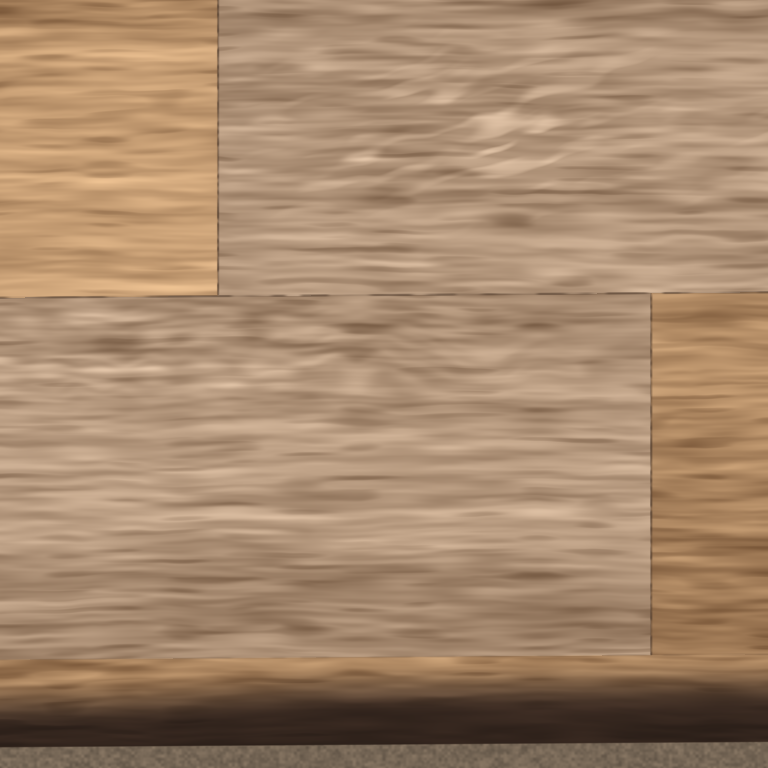
Write a WebGL 1 fragment shader that draws this texture.

```glsl
precision highp float;
// Oak floor boards in staggered rows, ending in a shaded step nosing above carpet.
uniform vec2 u_resolution;

const float TILT = 0.007;            // rise of the rows across the canvas
const float CARPET_TOP = 0.027;
const float FLOOR_START = 0.141;
const float ROW_HEIGHT = 0.4714;
const float BOARD_LENGTH = 1.45;
const float FIRST_JOINT = 0.848;
const float ROW_STAGGER = 0.564;
const float SEAM_HALF_WIDTH = 0.0011;
const float BAND_CONTRAST = 0.55;
const float STREAK_CONTRAST = 0.85;
const float FIBRE_CONTRAST = 0.42;
const float PORE_DEPTH = 0.30;
const float FLECK_CONTRAST = 0.65;

const vec3 WOOD_DARK = vec3(0.53, 0.42, 0.325);
const vec3 WOOD_LIGHT = vec3(0.83, 0.715, 0.605);
const vec3 GOLDEN_TINT = vec3(1.03, 0.965, 0.85);
const vec3 SEAM_COLOR = vec3(0.33, 0.25, 0.19);
const vec3 SHADOW_COLOR = vec3(0.20, 0.145, 0.115);
const vec3 CARPET_COLOR = vec3(0.46, 0.40, 0.335);

float hash(vec2 p) {
  vec3 q = fract(vec3(p.xyx) * 0.1031);
  q += dot(q, q.yzx + 33.33);
  return fract((q.x + q.y) * q.z);
}

float noise(vec2 p) {
  vec2 i = floor(p);
  vec2 f = fract(p);
  f = f * f * (3.0 - 2.0 * f);
  return mix(mix(hash(i), hash(i + vec2(1.0, 0.0)), f.x),
             mix(hash(i + vec2(0.0, 1.0)), hash(i + 1.0), f.x), f.y);
}

// Three octaves, centred on zero
float fbm(vec2 p) {
  float sum = 0.0;
  float amplitude = 0.57;
  for (int i = 0; i < 3; i++) {
    sum += amplitude * (noise(p) - 0.5);
    p = p * 2.03 + 17.7;
    amplitude *= 0.5;
  }
  return sum;
}

float patchMask(vec2 p, vec2 center, vec2 size) {
  vec2 d = (p - center) / size;
  return exp(-dot(d, d));
}

// Grain brightness, about 0.5 on average
float grain(vec2 p, float seed) {
  vec2 q = p + seed * vec2(13.7, 7.3) + 20.0;
  q.y += 0.020 * fbm(q * vec2(3.0, 6.0)) + 0.004 * fbm(q * vec2(16.0, 24.0));
  float tone = 0.53 + BAND_CONTRAST * fbm(q * vec2(1.3, 10.0));
  tone += STREAK_CONTRAST * fbm(q * vec2(5.0, 72.0));
  tone += FIBRE_CONTRAST * (noise(q * vec2(17.0, 165.0)) - 0.5);
  return tone - PORE_DEPTH * smoothstep(0.62, 0.95, noise(q * vec2(13.0, 125.0) + 31.0));
}

// Curved pale flecks in the upper row and short ripples in the lower one
float flecks(vec2 p) {
  vec2 q = p + 0.045 * vec2(0.0, fbm(p * vec2(8.0, 9.0)));
  float sweep = noise(vec2(q.x * 17.0, (q.y - 0.22 * q.x) * 95.0) + 40.0);
  float ripple = noise(q * vec2(30.0, 125.0) + 70.0);
  float cathedral = patchMask(p, vec2(0.62, 0.83), vec2(0.30, 0.085));
  float rippled = patchMask(p, vec2(0.28, 0.545), vec2(0.42, 0.065));
  return cathedral * (smoothstep(0.5, 0.95, sweep) - 0.2)
       + rippled * (ripple - 0.5);
}

float lineMask(float d, float pixel) {
  return 1.0 - smoothstep(SEAM_HALF_WIDTH - 0.5 * pixel, SEAM_HALF_WIDTH + pixel, abs(d));
}

void main() {
  vec2 uv = gl_FragCoord.xy / u_resolution;
  vec2 pixel = 1.0 / u_resolution;
  vec2 p = vec2(uv.x, uv.y - TILT * uv.x);

  // Board layout
  float rowPosition = (p.y - FLOOR_START) / ROW_HEIGHT;
  float row = max(floor(rowPosition), 0.0);
  float v = rowPosition - row;
  float along = (p.x - FIRST_JOINT + ROW_STAGGER * row) / BOARD_LENGTH;
  float board = floor(along);
  float onFloor = smoothstep(-pixel.y, pixel.y, p.y - FLOOR_START);
  float golden = mix(1.0, 1.0 - mod(row + board, 2.0), onFloor);

  // Wood with board-wide shading
  float seed = mix(9.0, row * 3.0 + board, step(0.0, rowPosition));
  float tone = grain(p, seed) + FLECK_CONTRAST * flecks(p) * (1.0 - golden);
  tone -= 0.24 * (1.0 - row) * (1.0 - smoothstep(0.0, 0.35, v)) * onFloor;
  tone -= 0.22 * row * smoothstep(0.62, 0.82, v);
  tone += golden * mix(-0.10, 0.14, row) + 0.04 * (1.0 - golden);
  vec3 color = mix(WOOD_DARK, WOOD_LIGHT, tone);
  color *= mix(vec3(1.0), GOLDEN_TINT, golden);

  // Worn, broken seams between rows and faint dotted joints between boards
  float rowOffset = (rowPosition - floor(rowPosition + 0.5)) * ROW_HEIGHT;
  float upperSeam = step(0.5, rowPosition);
  float wear = smoothstep(0.15, 0.75, noise(vec2(p.x * 55.0, 3.0)));
  float rowSeam = lineMask(rowOffset, pixel.y) * mix(0.15, 0.62, upperSeam);
  rowSeam *= 0.25 + 0.75 * wear;
  float jointOffset = (along - floor(along + 0.5)) * BOARD_LENGTH;
  float joint = lineMask(jointOffset, pixel.x) * onFloor;
  joint *= 0.30 + 0.45 * noise(vec2(5.0, p.y * 190.0));
  color = mix(color, SEAM_COLOR, max(rowSeam, joint));

  // Rounded nosing falling into shadow, more slowly on the left
  float nosing = (p.y - CARPET_TOP) / (FLOOR_START - CARPET_TOP);
  float edge = nosing + 0.14 * (1.0 - smoothstep(0.1, 0.5, uv.x));
  float shade = 1.0 - smoothstep(0.36, 0.95, edge);
  vec3 shadow = SHADOW_COLOR * (0.75 + 0.4 * tone + 0.25 * smoothstep(0.0, 0.5, nosing));
  color = mix(color, shadow, shade);

  // Carpet pile
  float pile = noise(uv * vec2(150.0, 190.0)) + noise(uv * 260.0 + 9.0) - 1.0;
  vec3 carpet = CARPET_COLOR * (1.0 + 0.18 * pile);
  float wood = smoothstep(-pixel.y, pixel.y, p.y - CARPET_TOP);
  gl_FragColor = vec4(mix(carpet, color, wood), 1.0);
}
```
